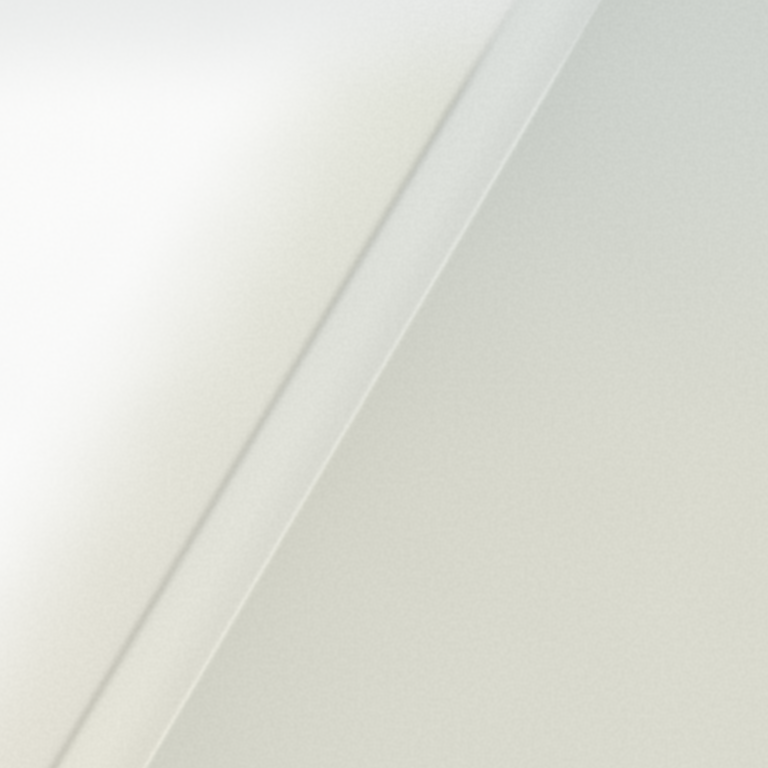
This texture is drawn by a WebGL 1 fragment shader. Its source:

```glsl
precision highp float;
// Pale folded paper: a bright left sheet, a narrow diagonal strip and a matte right sheet.
// Two slanted lines split the canvas; gradients shade each part, a soft crease and a
// thin lit edge mark the borders, and gradient noise adds mottling and fine grain.
uniform vec2 u_resolution;

vec2 gradientAt(vec2 cell) {
  vec3 p = fract(cell.xyx * vec3(0.1031, 0.1030, 0.0973));
  p += dot(p, p.yzx + 33.33);
  float angle = 6.2832 * fract((p.x + p.y) * p.z);
  return vec2(cos(angle), sin(angle));
}

float gradientNoise(vec2 p) {
  vec2 i = floor(p), f = fract(p);
  vec2 w = f * f * f * (f * (f * 6.0 - 15.0) + 10.0);
  float a = dot(gradientAt(i), f);
  float b = dot(gradientAt(i + vec2(1, 0)), f - vec2(1, 0));
  float c = dot(gradientAt(i + vec2(0, 1)), f - vec2(0, 1));
  float d = dot(gradientAt(i + vec2(1, 1)), f - vec2(1, 1));
  return mix(mix(a, b, w.x), mix(c, d, w.x), w.y);
}

// Soft bell profile around zero
float bell(float d, float width) {
  return exp(-d * d / (width * width));
}

void main() {
  vec2 uv = gl_FragCoord.xy / u_resolution;
  float pixel = 1.0 / u_resolution.y;

  // Signed distances across the fold, positive to the right
  float crease = (uv.x - 0.070 - 0.602 * uv.y) * 0.857;
  float edge = (uv.x - 0.190 - 0.593 * uv.y) * 0.860;
  float mottle = gradientNoise(uv * 5.0) + 0.5 * gradientNoise(uv * 13.0 + 7.0);

  // Left sheet: cream beside the fold, white further out, grey along the top
  vec3 cream = mix(vec3(0.890, 0.882, 0.838), vec3(0.880, 0.890, 0.850), uv.y);
  float glow = smoothstep(0.04, 0.27, -crease + 0.012 * mottle);
  vec3 left = mix(cream, vec3(0.977, 0.978, 0.975), glow);
  left = mix(left, vec3(0.905, 0.913, 0.910), 0.85 * smoothstep(0.84, 1.02, uv.y));
  left -= 0.022 * exp(min(crease, 0.0) / 0.025);

  // Strip: warm below, cooler towards the top, dimmer near the lit edge
  vec3 strip = mix(vec3(0.885, 0.880, 0.832), vec3(0.845, 0.862, 0.848), uv.y);
  strip += 0.010 * bell(crease - 0.040, 0.030) - 0.024 * smoothstep(0.04, 0.105, crease);

  // Right sheet: warm grey below, greenish grey above, lifted at lower right
  vec3 right = mix(vec3(0.816, 0.818, 0.772), vec3(0.782, 0.802, 0.780),
                   smoothstep(0.3, 1.0, uv.y));
  right += 0.036 * smoothstep(0.3, 1.4, uv.x + 0.6 * (1.0 - uv.y));
  right -= 0.014 * exp(-max(edge, 0.0) / 0.06);

  // Join the parts with smooth borders
  float soft = max(pixel, 0.003);
  vec3 color = mix(left, strip, smoothstep(-2.0 * soft, 2.0 * soft, crease));
  color = mix(color, right, smoothstep(-soft, soft, edge));

  // Shadowed crease and thin lit edge, both fading at the top
  float fade = 1.0 - 0.8 * smoothstep(0.85, 1.0, uv.y);
  color -= 0.085 * fade * bell(crease, 0.0065);
  color += 0.050 * fade * bell(edge + 0.001, 0.0038);

  // Broad mottling and fine paper grain
  float grain = gradientNoise(uv * 230.0) + 0.8 * gradientNoise(uv * vec2(120.0, 140.0) + 31.0);
  color += 0.005 * mottle + 0.015 * grain * (1.0 - 0.65 * glow * step(crease, 0.0));
  gl_FragColor = vec4(clamp(color, 0.0, 1.0), 1.0);
}
```
